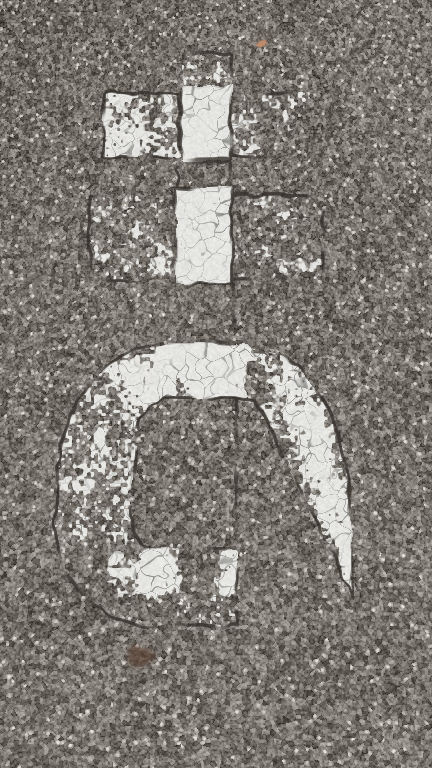
Reproduce this texture procedurally as a Shadertoy shader.

```glsl
// Worn white road marking on coarse grey asphalt: a barred stem above a hooked stroke.
// Distance functions place the paint, noise wears it away, and Voronoi cells
// supply both the stones of the asphalt and the fine cracks in the paint.

const float HEIGHT = 7.68;         // canvas height in scene units, y points down
const float STONES = 27.0;         // asphalt stones per unit at the top
const float PERSPECTIVE = 0.05;    // growth of the stones towards the bottom
const float WEAR_AMOUNT = 1.6;     // how strongly noise breaks up the paint
const float SEAM_WIDTH = 0.014;
const vec3 ASPHALT = vec3(0.480, 0.460, 0.435);
const vec3 PAINT = vec3(0.915, 0.915, 0.905);
const vec3 CRACK = vec3(0.20, 0.18, 0.16);
const vec3 RUST = vec3(0.34, 0.24, 0.19);
const vec3 LEAF = vec3(0.74, 0.54, 0.42);

// Panels of the stem and its bars: left, top, right, bottom
const int PANELS = 9;
const vec4 PANEL[PANELS] = vec4[PANELS](
    vec4(1.83, 0.54, 2.31, 0.85), vec4(1.04, 0.93, 1.79, 1.57),
    vec4(1.81, 0.85, 2.31, 1.61), vec4(2.32, 0.93, 3.08, 1.57),
    vec4(0.90, 1.95, 1.73, 2.80), vec4(1.75, 1.87, 2.32, 2.84),
    vec4(2.32, 1.95, 3.23, 2.79), vec4(1.69, 2.84, 2.35, 3.42),
    vec4(1.77, 1.60, 2.30, 1.88));
const float PANEL_PAINT[PANELS] = float[PANELS](0.33, 0.62, 1.15, 0.22, 0.26, 1.15, 0.17, -0.2, -0.1);

vec2 hash22(vec2 p) {
    vec3 h = fract(vec3(p.xyx) * vec3(0.1031, 0.1030, 0.0973));
    h += dot(h, h.yzx + 33.33);
    return fract((h.xx + h.yz) * h.zy);
}

float noise(vec2 p) {
    vec2 i = floor(p), f = fract(p);
    f = f * f * (3.0 - 2.0 * f);
    return mix(mix(hash22(i).x, hash22(i + vec2(1, 0)).x, f.x),
               mix(hash22(i + vec2(0, 1)).x, hash22(i + vec2(1, 1)).x, f.x), f.y);
}

// x: nearest distance, y: gap to the second nearest, z: random value of the cell
vec3 voronoi(vec2 p) {
    vec2 cell = floor(p);
    vec3 near = vec3(9.0, 9.0, 0.0);
    for (int j = -1; j <= 1; j++)
    for (int i = -1; i <= 1; i++) {
        vec2 c = cell + vec2(i, j);
        float d = length(c + hash22(c) - p);
        if (d < near.x) near = vec3(d, near.x, hash22(c + 71.0).y);
        else near.y = min(near.y, d);
    }
    return vec3(near.x, near.y - near.x, near.z);
}

float sdBox(vec2 p, vec4 b, float radius) {
    vec2 q = abs(p - 0.5 * (b.xy + b.zw)) - 0.5 * (b.zw - b.xy) + radius;
    return length(max(q, 0.0)) + min(max(q.x, q.y), 0.0) - radius;
}

float sdHook(vec2 p) {
    // Left bend with its rounded opening
    vec2 s = p + vec2(0.08 * (p.y - 4.8), 0.0);
    float bend = max(sdBox(s, vec4(0.58, 3.43, 5.0, 6.26), 1.1),
                     -sdBox(s, vec4(1.34, 3.99, 5.0, 5.47), 0.28));
    bend = max(bend, p.x - 2.37);
    // Right shoulder, a superellipse narrowing into a tail
    const vec2 radii = vec2(1.53, 2.57);
    vec2 e = abs(p - vec2(2.0, 6.0)) / radii;
    float f = pow(e.x * e.x * e.x + e.y * e.y * e.y, 1.0 / 3.0);
    float shoulder = (f - 1.0) * f * f / max(length(e * e / radii), 0.01);
    float inner = min(p.y - 3.99, (2.58 + 0.49 * (p.y - 4.02) - p.x) * 0.9);
    float tail = max(max(shoulder, inner), max(2.0 - p.x, p.y - 6.0));
    return min(bend, tail);
}

float blob(vec2 p, vec2 center, vec2 radius) {
    return 1.0 - smoothstep(0.6, 1.3, length((p - center) / radius));
}

// Paint left on the hook, before noise
float hookPaint(vec2 p) {
    float c = 0.30 * (1.0 - smoothstep(5.1, 5.7, p.y)) + 0.05;
    c += 0.85 * blob(p, vec2(2.02, 3.70), vec2(0.50, 0.42));
    c += 0.45 * blob(p, vec2(1.35, 3.82), vec2(0.32, 0.25));
    c += 0.95 * blob(p, vec2(1.58, 5.73), vec2(0.22, 0.29));
    c += 0.95 * blob(p, vec2(2.29, 5.70), vec2(0.12, 0.26));
    c += 0.65 * blob(p, vec2(1.20, 5.68), vec2(0.16, 0.15));
    float along = p.y - 3.85;
    float tailAxis = abs(p.x - 2.93 - 0.33 * along);
    c += 0.60 * smoothstep(0.26, 0.08, tailAxis) * smoothstep(-0.15, 0.0, along);
    c -= 0.70 * blob(p, vec2(1.81, 3.87), vec2(0.07, 0.13));
    return c - 0.60 * blob(p, vec2(2.57, 3.85), vec2(0.12, 0.22));
}

void mainImage(out vec4 fragColor, in vec2 fragCoord) {
    float px = HEIGHT / iResolution.y;
    vec2 p = vec2(fragCoord.x, iResolution.y - fragCoord.y) * px;
    vec2 wobble = vec2(noise(p * 9.0), noise(p * 9.0 + 40.0)) - 0.5;
    vec2 w = p + 0.05 * wobble;

    // Asphalt: stones with dark gaps, bright chips and broad stains
    float depth = 1.0 + PERSPECTIVE * p.y;
    vec2 ground = vec2((p.x - 2.16) / depth, log(depth) / PERSPECTIVE) + 20.0;
    vec3 stone = voronoi(ground * STONES);
    float fine = noise(ground * 62.0);
    float tone = 0.27 * (stone.z - 0.5) + 0.25 * (fine - 0.5) + 0.05 * (noise(p * 1.3) - 0.5);
    tone -= 0.10 * smoothstep(0.16, 0.0, stone.y);
    tone += 0.20 * smoothstep(0.92, 0.95, stone.z) * smoothstep(0.5, 0.2, stone.x);
    tone -= 0.04 * smoothstep(2.5, 0.0, length(p * vec2(1.0, 0.7)));
    vec3 color = ASPHALT + tone + 0.01;
    color = mix(color, RUST, 0.65 * blob(w, vec2(1.40, 6.57), vec2(0.13, 0.11)));
    color = mix(color, LEAF, blob(w, vec2(2.63, 0.43), vec2(0.05, 0.035)));

    // Coverage of the hook and panels, along with the seams round them
    float hook = sdHook(w);
    float mask = smoothstep(px, -px, hook);
    float cover = mix(-1.0, hookPaint(w), mask);
    float seam = abs(hook);
    for (int i = 0; i < PANELS; i++) {
        float d = sdBox(w, PANEL[i], 0.02);
        float amount = PANEL_PAINT[i];
        if (i == 1) amount += 0.35 * (1.35 - p.x) + 0.35 * (p.y - 1.25);
        cover = max(cover, mix(-1.0, amount, smoothstep(px, -px, d)));
        seam = min(seam, abs(d));
    }
    seam = min(seam, sdBox(w, vec4(2.35, 4.0, 2.355, 5.47), 0.0));

    // Worn paint, split by fine cracks
    float wear = 0.45 * noise(p * 6.0 + 9.0) + 0.55 * noise(p * 27.0);
    float left = smoothstep(-0.09, 0.09, cover + WEAR_AMOUNT * (wear - 0.5) - 0.5);
    float split = smoothstep(0.09, 0.02, voronoi(w * 6.5 + 0.6 * wobble).y) * noise(p * 4.0 + 17.0);
    vec3 paint = PAINT + 0.05 * (fine - 0.5) - 0.38 * split;
    color = mix(color, paint, 0.96 * left);

    // Dark, broken seams
    float line = 1.0 - smoothstep(SEAM_WIDTH - 0.5 * px, SEAM_WIDTH + 0.8 * px, seam);
    color = mix(color, CRACK, line * smoothstep(0.15, 0.65, noise(p * 5.0 + 31.0)) * 0.8);
    fragColor = vec4(clamp(color, 0.0, 1.0), 1.0);
}
```
